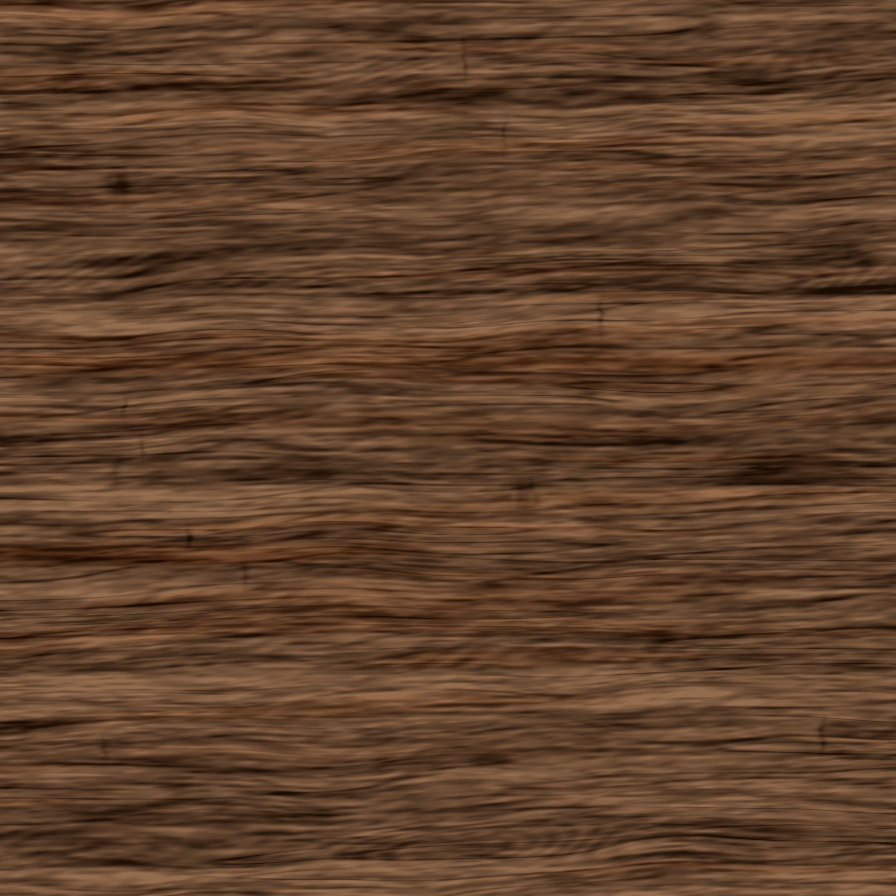
Give the GLSL for this texture, as a Shadertoy shader.

```glsl
// Dark walnut veneer with horizontal grain: repeating light and dark strips,
// slim tapered veins, crisp fibres, nested figure arcs and a few small knots.
// All grain is value noise stretched along x and gently bent by slow noise.

const vec3 DARK_WALNUT = vec3(0.22, 0.137, 0.080);
const vec3 PALE_WALNUT = vec3(0.53, 0.384, 0.274);
const vec3 RUDDY_SHIFT = vec3(0.012, -0.020, -0.034);
const float STRIP_HEIGHT = 0.2128;
const float STRIP_OFFSET = 0.115;
const int KNOT_COUNT = 16;

float hash(vec2 p, float seed) {
    vec3 q = fract(vec3(p.xyx + seed * 17.3) * vec3(0.1031, 0.1030, 0.0973));
    q += dot(q, q.yzx + 33.33);
    return fract((q.x + q.y) * q.z);
}

float noise(vec2 p, float seed) {
    vec2 cell = floor(p), f = fract(p);
    f = f * f * (3.0 - 2.0 * f);
    float low = mix(hash(cell, seed), hash(cell + vec2(1, 0), seed), f.x);
    float high = mix(hash(cell + vec2(0, 1), seed), hash(cell + vec2(1, 1), seed), f.x);
    return mix(low, high, f.y);
}

// Noise stretched along x; the skew keeps cell ends from lining up.
float grain(vec2 p, vec2 freq, float seed) {
    return noise(vec2(p.x * freq.x + p.y * freq.y * 0.37, p.y * freq.y), seed);
}

float bump(float x, float center, float width) {
    float d = (x - center) / width;
    return exp(-d * d);
}

// Thin line along the middle level of a noise field.
float vein(vec2 p, vec2 freq, float width, float seed) {
    return 1.0 - smoothstep(0.0, width, abs(grain(p, freq, seed) - 0.5));
}

// Slow vertical bending shared by all fibres.
vec2 bend(vec2 p) {
    float slow = noise(p * vec2(2.5, 9.0), 1.0) - 0.5;
    float quick = noise(p * vec2(8.0, 22.0), 2.0) - 0.5;
    return p + vec2(0.0, 0.015 * slow + 0.009 * quick);
}

// Tone across one strip: pale top edge, thin pale line, dark lower part.
float stripTone(float f) {
    float pale = smoothstep(0.0, 0.015, f) * (1.0 - smoothstep(0.10, 0.30, f));
    return 0.47 + 0.30 * pale + 0.18 * bump(f, 0.56, 0.03)
         - 0.08 * bump(f, 0.45, 0.06) - 0.10 * bump(f, 0.93, 0.12);
}

// Nested arcs that follow the levels of a broad noise field.
float figure(vec2 p, float seed) {
    float level = grain(p, vec2(4.5, 19.0), seed) * 10.0;
    return abs(fract(level) - 0.5) * 2.0 - 0.5;
}

// Small upright dark marks with ragged sides.
float knots(vec2 p, float aspect) {
    float shade = 0.0;
    float ragged = noise(p * vec2(60.0, 140.0), 21.0) - 0.5;
    float flecks = noise(p * vec2(150.0, 90.0), 22.0);
    for (int i = 0; i < KNOT_COUNT; i++) {
        vec2 id = vec2(float(i), 5.0);
        vec2 center = vec2(hash(id, 1.0) * aspect, hash(id, 2.0));
        float kind = hash(id, 3.0);
        vec2 size = vec2(mix(0.003, 0.02, kind * kind), mix(0.008, 0.022, hash(id, 4.0)));
        vec2 d = (p - center + vec2(0.006 * ragged, 0.0)) / size;
        shade += exp(-dot(d, d)) * mix(0.15, 0.5, hash(id, 6.0)) * (0.3 + flecks);
    }
    return shade;
}

void mainImage(out vec4 fragColor, in vec2 fragCoord) {
    vec2 uv = fragCoord / iResolution.y;
    float aspect = iResolution.x / iResolution.y;
    vec2 straight = vec2(uv.x, 1.0 - uv.y);
    vec2 p = bend(straight);

    // Strips, with straighter borders than the fibres inside them
    float border = mix(straight.y, p.y, 0.25);
    float f = fract((border - STRIP_OFFSET) / STRIP_HEIGHT);
    float tone = stripTone(f) + 0.085;
    tone += 0.06 * (grain(p, vec2(1.2, 15.0), 3.0) - 0.5);

    // Streaks and fibres, from broad to fine
    tone += 0.16 * (grain(p, vec2(2.0, 50.0), 4.0) - 0.5);
    tone += 0.30 * (grain(p, vec2(4.0, 105.0), 5.0) - 0.5);
    tone += 0.58 * (grain(p, vec2(8.0, 185.0), 6.0) - 0.5);
    tone += 0.62 * (grain(p, vec2(20.0, 270.0), 7.0) - 0.5);
    tone += 0.44 * (grain(p, vec2(60.0, 330.0), 14.0) - 0.5);

    // Dark tapered veins, fading in and out along the grain
    float fade = smoothstep(0.3, 0.7, grain(p, vec2(3.0, 24.0), 8.0));
    tone -= 0.40 * fade * vein(p, vec2(3.5, 60.0), 0.09, 9.0);
    tone -= 0.40 * vein(p, vec2(6.0, 105.0), 0.14, 10.0) * (1.0 - 0.5 * fade);

    // Figure arcs in the dark part of each strip
    float figured = smoothstep(0.68, 0.82, f) * (1.0 - smoothstep(0.96, 1.0, f));
    tone += 0.22 * figured * figure(p, 11.0);

    tone -= knots(straight, aspect);

    // Colour, with reddish streaks under the pale band
    float ruddy = bump(f, 0.36, 0.06) * smoothstep(0.2, 0.6, grain(p, vec2(1.5, 30.0), 12.0));
    ruddy += 0.6 * smoothstep(0.6, 0.85, grain(p, vec2(2.5, 75.0), 13.0));
    vec3 color = mix(DARK_WALNUT, PALE_WALNUT, clamp(tone, -0.35, 1.15));
    color += RUDDY_SHIFT * min(ruddy, 1.1);
    fragColor = vec4(clamp(color, 0.0, 1.0), 1.0);
}
```
